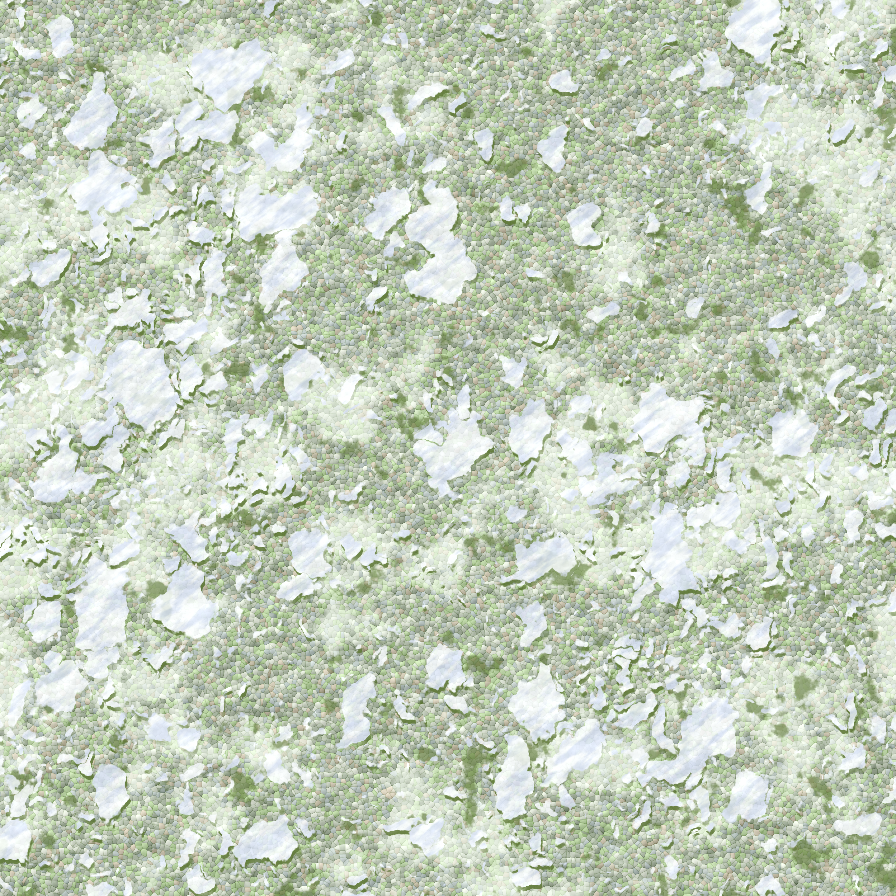
Write a three.js fragment shader that draws this texture.

```glsl
// Weathered pale green stone: fine grit, chalky mottling and ragged blue-white flakes.
varying vec2 vUv;

vec2 hash22(vec2 p) {
  vec3 q = fract(p.xyx * vec3(0.1031, 0.1030, 0.0973));
  q += dot(q, q.yzx + 33.33);
  return fract((q.xx + q.yz) * q.zy);
}

float noise(vec2 p) {
  vec2 i = floor(p), f = fract(p);
  f = f * f * (3.0 - 2.0 * f);
  float low = mix(hash22(i).x, hash22(i + vec2(1.0, 0.0)).x, f.x);
  float high = mix(hash22(i + vec2(0.0, 1.0)).x, hash22(i + vec2(1.0)).x, f.x);
  return mix(low, high, f.y);
}

float fbm(vec2 p) {
  float sum = 0.0, weight = 0.5;
  for (int i = 0; i < 5; i++) {
    sum += weight * noise(p);
    p = mat2(1.6, 1.2, -1.2, 1.6) * p + 17.3;
    weight *= 0.5;
  }
  return sum / 0.97;
}

// Scattered angular chips: positive inside, in canvas units
float chips(vec2 p, float count, float seed) {
  vec2 grid = p * count;
  float inside = -1.0;
  for (int y = -1; y <= 1; y++) {
    for (int x = -1; x <= 1; x++) {
      vec2 cell = floor(grid) + vec2(float(x), float(y));
      vec2 place = hash22(cell + seed);
      vec2 kind = hash22(cell + seed + 57.3);
      vec2 d = grid - cell - 0.1 - 0.8 * place;
      float angle = 0.2 + 1.8 * kind.x;
      d = mat2(cos(angle), -sin(angle), sin(angle), cos(angle)) * d * vec2(0.8, 1.25);
      float reach = mix(length(d), max(abs(d.x), abs(d.y)), 0.5);
      inside = max(inside, mix(-0.25, 0.39, kind.y) - reach);
    }
  }
  return inside / count;
}

// Coverage by flakes of three sizes with ragged outlines
float flakes(vec2 p, float density) {
  vec2 ragged = p + 0.05 * (vec2(fbm(p * 32.0), fbm(p * 32.0 + 91.7)) - 0.5);
  float inside = chips(ragged, 11.0, 3.1);
  inside = max(inside, chips(ragged, 25.0, 41.7));
  inside = max(inside, chips(ragged, 58.0, 83.2));
  return smoothstep(-0.0008, 0.0014, inside + 0.012 * (density - 0.5));
}

// Nearest grain: xy is the offset from its centre, z the gap to the next, w its random key
vec4 grains(vec2 p) {
  vec2 offset = vec2(0.0);
  float nearest = 9.0, second = 9.0, key = 0.0;
  for (int y = -1; y <= 1; y++) {
    for (int x = -1; x <= 1; x++) {
      vec2 cell = floor(p) + vec2(float(x), float(y));
      vec2 d = p - cell - hash22(cell);
      float dist = length(d);
      if (dist < nearest) {
        second = nearest;
        nearest = dist;
        offset = d;
        key = hash22(cell + 19.6).x;
      } else {
        second = min(second, dist);
      }
    }
  }
  return vec4(offset, second - nearest, key);
}

void main() {
  vec2 p = vUv;
  float density = fbm(p * 4.0 + 5.2);

  // Grit: grey-green grains with green, tan and bluish strays
  vec4 grain = grains(p * 190.0);
  vec2 tint = hash22(vec2(grain.w * 719.0, 7.7));
  vec3 color = mix(vec3(0.61, 0.66, 0.58), vec3(0.87, 0.89, 0.84), tint.x);
  color = mix(color, vec3(0.71, 0.83, 0.60), 0.7 * step(0.78, tint.y));
  color = mix(color, vec3(0.80, 0.73, 0.64), 0.6 * step(tint.y, 0.09));
  color = mix(color, vec3(0.71, 0.76, 0.78), 0.6 * step(0.09, tint.y) * step(tint.y, 0.22));
  color += 0.14 * dot(grain.xy, vec2(-0.4, 0.9));
  color -= vec3(0.13, 0.11, 0.15) * (1.0 - smoothstep(0.0, 0.22, grain.z));

  // Uneven surface lit from above
  float slope = fbm(p * 45.0) - fbm(p * 45.0 + vec2(-0.08, 0.22));
  color += 0.45 * slope;

  // Chalky mottling that breaks up along the grains
  float chalk = fbm(p * 13.0 + 31.0) + 0.35 * (density - 0.5);
  chalk += 0.22 * (fbm(p * 70.0) - 0.5) + 0.10 * (grain.w - 0.5);
  vec3 chalkColor = vec3(0.94, 0.96, 0.93) + 0.3 * (color - 0.78);
  color = mix(color, chalkColor, 0.85 * smoothstep(0.47, 0.66, chalk));

  // Mossy crevices below the flakes and in a few pits
  float cover = flakes(p, density);
  float overhang = flakes(p + vec2(-0.0015, 0.0045), density) * (1.0 - cover);
  float moss = smoothstep(0.42, 0.66, fbm(p * 18.0 + 63.0));
  float pits = smoothstep(0.66, 0.76, fbm(p * 38.0 + 12.0));
  color = mix(color, vec3(0.36, 0.46, 0.20), max(overhang * (0.12 + 0.75 * moss), 0.6 * pits));

  // Smooth flakes with faint slanting cleavage streaks
  vec2 along = mat2(0.8, -0.6, 0.6, 0.8) * p;
  float streak = fbm(along * vec2(35.0, 130.0));
  vec3 flakeColor = mix(vec3(0.86, 0.89, 0.96), vec3(0.98, 0.99, 1.0), smoothstep(0.3, 0.62, streak));
  flakeColor += 0.12 * (color - 0.8) + 0.2 * slope;
  color = mix(color, flakeColor, 0.92 * cover);

  gl_FragColor = vec4(clamp(color, 0.0, 1.0), 1.0);
}
```
